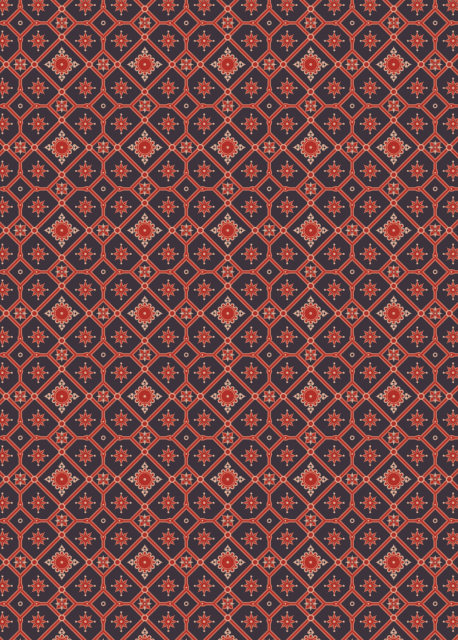
This pattern is drawn by a Shadertoy shader. Its source:

```glsl
// Ornamental lattice of diamonds with medallions, eight-point stars and small flowers
#define REPEATS_ACROSS 5.52
#define LATTICE_SHIFT vec2(0.745, 0.937)
#define BIG_DIAMOND 0.33
#define SMALL_DIAMOND 0.17
#define BAND_HALF 0.023
#define OUTLINE_HALF 0.0065
#define STAR_CENTER vec2(0.284)
#define GROUND vec3(0.235, 0.200, 0.240)
#define RED vec3(0.690, 0.190, 0.160)
#define ORANGE vec3(0.830, 0.470, 0.385)
#define CREAM vec3(0.860, 0.680, 0.580)

const float TAU = 6.2831853;
float pixelSize;

void fill(inout vec3 color, float d, vec3 ink) {
    color = mix(color, ink, clamp(0.5 - d / pixelSize, 0.0, 1.0));
}

// Filled shape with a thin line just inside its edge
void fillOutlined(inout vec3 color, float d, vec3 ink, vec3 edge) {
    fill(color, d, edge);
    fill(color, d + 2.0 * OUTLINE_HALF, ink);
}

// Rotate a point into one of n equal sectors, centred on the x axis
vec2 foldSectors(vec2 p, float n, float turn) {
    float sector = TAU / n;
    float angle = atan(p.y, p.x) - turn;
    angle = mod(angle + 0.5 * sector, sector) - 0.5 * sector;
    return length(p) * vec2(cos(angle), sin(angle));
}

float disc(vec2 p, float radius) {
    return length(p) - radius;
}

float rhombus(vec2 p, vec2 halfSize) {
    p = abs(p) / halfSize;
    return (p.x + p.y - 1.0) * halfSize.x * halfSize.y / length(halfSize);
}

// Bands, keys and knots; p lies in the folded wedge 0 <= y <= x <= 0.5
void drawLattice(inout vec3 color, vec2 p) {
    float big = abs(p.x + p.y - BIG_DIAMOND);
    float flowerFrame = abs(p.x - p.y - 0.5 + SMALL_DIAMOND);
    float dotFrame = abs(1.0 - p.x - p.y - SMALL_DIAMOND);
    float d = min(min(big, flowerFrame), dotFrame) * 0.7071 - BAND_HALF;

    float along = clamp(p.y, SMALL_DIAMOND, 0.31);
    float keyRadius = mix(0.020, 0.033, smoothstep(0.25, 0.30, along));
    d = min(d, disc(p - vec2(0.5, along), keyRadius));
    fillOutlined(color, d, RED, ORANGE);

    vec2 knot = p - vec2(BIG_DIAMOND, 0.0);
    fillOutlined(color, disc(knot, 0.040), RED, CREAM);
    fill(color, disc(p - vec2(0.5, 0.305), 0.009), CREAM);
}

void drawMedallion(inout vec3 color, vec2 p) {
    // Trefoils on the four axes
    vec2 axis = foldSectors(p, 4.0, 0.0);
    axis.y = abs(axis.y);
    float trefoil = disc(axis - vec2(0.153, 0.021), 0.018);
    trefoil = min(trefoil, rhombus(axis - vec2(0.175, 0.0), vec2(0.036, 0.024)));
    fill(color, trefoil, CREAM);
    fill(color, disc(axis - vec2(0.165, 0.0), 0.010), GROUND);

    // Scalloped rim, beads and heart
    vec2 lobe = foldSectors(p, 12.0, 0.0);
    float rim = min(disc(p, 0.108), disc(lobe - vec2(0.108, 0.0), 0.027));
    fillOutlined(color, rim, RED, CREAM);
    fill(color, abs(length(p) - 0.079) - 0.006, ORANGE);
    fill(color, disc(p, 0.071), RED);
    fill(color, disc(p, 0.015), CREAM);
}

void drawStar(inout vec3 color, vec2 p) {
    vec2 ray = foldSectors(p, 8.0, 0.0);
    fill(color, rhombus(ray - vec2(0.058, 0.0), vec2(0.046, 0.023)), ORANGE);
    fill(color, rhombus(ray - vec2(0.052, 0.0), vec2(0.032, 0.009)), RED);
    vec2 axis = foldSectors(p, 4.0, 0.0);
    fill(color, disc(axis - vec2(0.113, 0.0), 0.011), CREAM);
    fill(color, disc(p, 0.037), RED);
    fill(color, disc(p, 0.014), CREAM);
}

void drawFlower(inout vec3 color, vec2 p) {
    vec2 diagonal = foldSectors(p, 4.0, TAU / 8.0);
    fill(color, rhombus(diagonal - vec2(0.052, 0.0), vec2(0.044, 0.031)), ORANGE);
    fill(color, rhombus(diagonal - vec2(0.048, 0.0), vec2(0.032, 0.017)), RED);
    vec2 axis = foldSectors(p, 4.0, 0.0);
    fill(color, rhombus(axis - vec2(0.050, 0.0), vec2(0.030, 0.015)), CREAM);
    fill(color, disc(p, 0.021), RED);
    fill(color, disc(p, 0.009), CREAM);
}

void mainImage(out vec4 fragColor, in vec2 fragCoord) {
    pixelSize = 1.3 * REPEATS_ACROSS / iResolution.x;
    vec2 p = fragCoord / iResolution.x * REPEATS_ACROSS - LATTICE_SHIFT;

    // Mirror each repeat into one wedge
    p = abs(fract(p + 0.5) - 0.5);
    p = vec2(max(p.x, p.y), min(p.x, p.y));

    vec3 color = GROUND;
    drawLattice(color, p);
    drawStar(color, p - STAR_CENTER);
    drawFlower(color, p - vec2(0.5, 0.0));
    drawMedallion(color, p);
    fillOutlined(color, disc(p - 0.5, 0.027), GROUND, CREAM);
    fragColor = vec4(color, 1.0);
}
```
